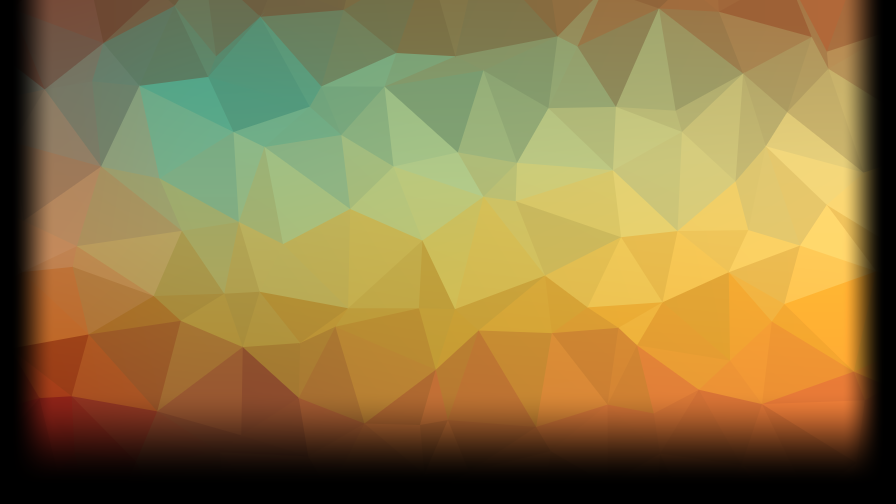
Reproduce this background procedurally as a Shadertoy shader.

```glsl
// Low-poly mesh of triangles in a teal to amber gradient with dark soft borders.

#define CELL 0.125            // mesh cell size, in canvas heights
#define JITTER 0.84           // vertex scatter, below 1 keeps cells simple
#define FLATNESS 0.82         // 1 gives every facet a single colour
#define SHADE_RANGE 0.11      // brightness spread between facets
#define TONE_SHIFT 0.07       // vertical spread of the sampled gradient
#define BAND 0.162            // height of one gradient band
#define SIDE_FADE vec2(0.022, 0.108)
#define BOTTOM_FADE vec2(0.035, 0.225)

// Vertical colour ramps, listed from top to bottom
const vec3 LEFT_RAMP[6] = vec3[6](
    vec3(.45, .24, .17), vec3(.45, .44, .38), vec3(.62, .49, .37),
    vec3(.78, .54, .35), vec3(.72, .36, .10), vec3(.55, .13, .09));
const vec3 TEAL_RAMP[6] = vec3[6](
    vec3(.44, .38, .26), vec3(.31, .62, .51), vec3(.52, .71, .54),
    vec3(.70, .69, .39), vec3(.66, .53, .20), vec3(.56, .30, .18));
const vec3 CENTRE_RAMP[6] = vec3[6](
    vec3(.48, .42, .25), vec3(.50, .64, .46), vec3(.68, .77, .52),
    vec3(.80, .73, .33), vec3(.77, .61, .20), vec3(.73, .42, .20));
const vec3 RIGHT_RAMP[6] = vec3[6](
    vec3(.68, .40, .22), vec3(.70, .62, .38), vec3(.92, .82, .48),
    vec3(1.0, .81, .38), vec3(1.0, .68, .19), vec3(.92, .48, .22));

vec2 hash22(vec2 p) {
    vec3 q = fract(p.xyx * vec3(.1031, .1030, .0973));
    q += dot(q, q.yzx + 33.33);
    return fract((q.xx + q.yz) * q.zy);
}

float cross2(vec2 a, vec2 b) { return a.x * b.y - a.y * b.x; }

vec3 ramp(vec3 stops[6], float depth) {
    float t = clamp(depth / BAND, 0.0, 5.0);
    int i = int(min(t, 4.0));
    return mix(stops[i], stops[i + 1], t - float(i));
}

// Smooth colour field; x and y in canvas heights
vec3 gradient(vec2 p, float aspect) {
    float x = p.x / aspect, depth = 1.0 - p.y;
    vec3 col = mix(ramp(LEFT_RAMP, depth), ramp(TEAL_RAMP, depth),
                   smoothstep(.05, .23, x));
    col = mix(col, ramp(CENTRE_RAMP, depth), smoothstep(.26, .50, x));
    return mix(col, ramp(RIGHT_RAMP, depth), clamp((x - .5) / .42, 0.0, 1.0));
}

vec2 meshVertex(vec2 id) {
    return (id + 0.5 + JITTER * (hash22(id + 40.0) - 0.5)) * CELL;
}

// Distance to the inner side of a counter-clockwise edge
float edgeDistance(vec2 p, vec2 a, vec2 b) {
    return cross2(b - a, p - a) / length(b - a);
}

// Adds one facet: colour weighted by coverage, coverage in w
void addFacet(inout vec4 sum, vec2 p, vec2 a, vec2 b, vec2 c,
              float pixel, float aspect, vec2 seed) {
    float d = min(edgeDistance(p, a, b),
                  min(edgeDistance(p, b, c), edgeDistance(p, c, a)));
    float cover = clamp(d / pixel + 0.5, 0.0, 1.0);
    if (cover <= 0.0) return;
    vec2 rnd = hash22(seed + 91.0) - 0.5;
    vec2 site = mix(p, (a + b + c) / 3.0, FLATNESS);
    site.y += TONE_SHIFT * rnd.y;
    vec3 col = gradient(site, aspect) * (1.0 + SHADE_RANGE * rnd.x);
    sum += vec4(col, 1.0) * cover;
}

// Splits each jittered cell along its shorter valid diagonal
vec3 mesh(vec2 p, float pixel, float aspect) {
    vec4 sum = vec4(0.0);
    vec2 base = floor(p / CELL - 0.5);
    for (int j = -1; j <= 1; j++)
    for (int i = -1; i <= 1; i++) {
        vec2 id = base + vec2(i, j);
        vec2 a = meshVertex(id), b = meshVertex(id + vec2(1, 0));
        vec2 c = meshVertex(id + 1.0), d = meshVertex(id + vec2(0, 1));
        vec2 ac = c - a, bd = d - b;
        bool acValid = cross2(ac, b - a) * cross2(ac, d - a) < 0.0;
        bool bdValid = cross2(bd, a - b) * cross2(bd, c - b) < 0.0;
        vec2 seed = id * 2.0;
        if (acValid && (!bdValid || dot(ac, ac) < dot(bd, bd))) {
            addFacet(sum, p, a, b, c, pixel, aspect, seed);
            addFacet(sum, p, a, c, d, pixel, aspect, seed + 1.0);
        } else {
            addFacet(sum, p, a, b, d, pixel, aspect, seed);
            addFacet(sum, p, b, c, d, pixel, aspect, seed + 1.0);
        }
    }
    return sum.rgb / max(sum.w, 0.001);
}

void mainImage(out vec4 fragColor, in vec2 fragCoord) {
    vec2 p = fragCoord / iResolution.y;
    float aspect = iResolution.x / iResolution.y;
    vec3 col = mesh(p, 1.0 / iResolution.y, aspect);

    // Dark borders on the sides and the bottom
    float side = min(p.x, aspect - p.x);
    col *= smoothstep(SIDE_FADE.x, SIDE_FADE.y, side);
    col *= smoothstep(BOTTOM_FADE.x, BOTTOM_FADE.y, p.y);
    fragColor = vec4(col, 1.0);
}
```
